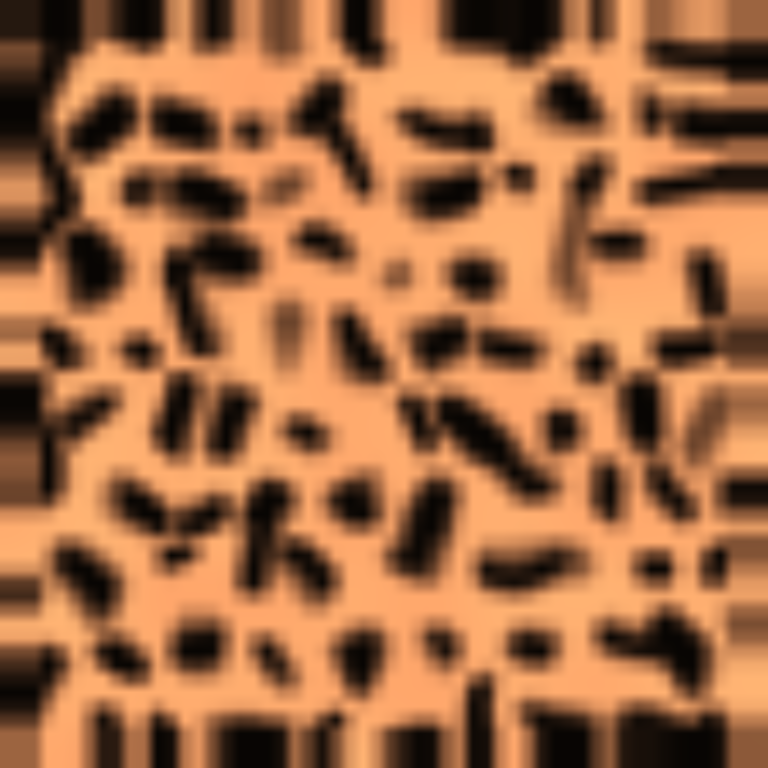
This pattern is drawn by a Shadertoy shader. Its source:

```glsl
// Soft dark spots and short worm-like blots on a warm orange hide, streaked at the borders.

const float CELLS = 10.0;         // spots across the canvas
const float LATTICE = 56.0;       // coarse sampling steps across the canvas
const float BORDER = 0.045;       // width of the streaked rim
const float JITTER = 0.40;        // scatter of spot centres, in cells
const float CORE = 0.04;          // distance at which a spot is fully dark
const float RIM = 0.44;           // distance at which a spot has faded out
const float SIZE_SPREAD = 0.13;   // variation of spot radius
const float MAX_STRETCH = 0.27;   // half length of the longest free spot
const float JOIN_CHANCE = 0.15;   // share of spots that reach a neighbour
const float JOIN_THINNING = 0.04; // joined spots are slimmer by this much
const float FAINT_CHANCE = 0.08;  // share of pale spots
const float CROWDING = 0.35;      // how much close spots darken the gap between them
const float WARP = 0.40;          // bending of the outlines
const vec3 INK = vec3(0.03, 0.02, 0.01);
const vec3 EMBER = vec3(1.0, 0.62, 0.40);
const vec3 SAND = vec3(1.0, 0.71, 0.455);

// Integer hash, four values in 0..1
vec4 hash4(vec2 cell, uint seed) {
    uvec4 v = uvec4(uvec2(ivec2(cell) + 512), seed, seed + 17u);
    v = v * 1664525u + 1013904223u;
    v += v.yzxy * v.wxyz;
    v ^= v >> 16u;
    v += v.yzxy * v.wxyz;
    v ^= v >> 16u;
    return vec4(v & 65535u) / 65535.0;
}

// Two channels of smooth value noise
vec2 noise2(vec2 p, uint seed) {
    vec2 i = floor(p);
    vec2 f = smoothstep(0.0, 1.0, p - i);
    vec2 low = mix(hash4(i, seed).xy, hash4(i + vec2(1, 0), seed).xy, f.x);
    vec2 high = mix(hash4(i + vec2(0, 1), seed).xy, hash4(i + vec2(1, 1), seed).xy, f.x);
    return mix(low, high, f.y);
}

// Jittered centre of a cell, with alternate rows staggered
vec2 spotCentre(vec2 cell) {
    vec2 offset = (hash4(cell, 3u).xy - 0.5) * JITTER;
    return cell + 0.5 + offset + vec2(0.5 * mod(cell.y, 2.0) - 0.25, 0.0);
}

float segmentDistance(vec2 p, vec2 a, vec2 b) {
    vec2 ab = b - a;
    float t = clamp(dot(p - a, ab) / max(dot(ab, ab), 1e-5), 0.0, 1.0);
    return length(p - a - ab * t);
}

// Brightness left by all nearby spots: 0 is dark, 1 is bare ground
float spotShade(vec2 uv) {
    vec2 p = clamp(uv, BORDER, 1.0 - BORDER) * CELLS;
    p += (noise2(p * 1.2, 5u) - 0.5) * WARP;
    vec2 home = floor(p);
    float darkest = 1.0;
    float combined = 1.0;
    for (int y = -2; y <= 2; y++) {
        for (int x = -2; x <= 2; x++) {
            vec2 cell = home + vec2(x, y);
            vec4 shape = hash4(cell, 11u);
            vec4 kind = hash4(cell, 23u);
            vec2 a = spotCentre(cell);
            vec2 b;
            float thinning = (shape.z - 0.5) * SIZE_SPREAD;
            if (kind.x < JOIN_CHANCE) {
                b = spotCentre(cell + (kind.y < 0.4 ? vec2(1, 0) : vec2(0, 1)));
                thinning = JOIN_THINNING;
            } else {
                float angle = shape.x * 3.14159;
                vec2 reach = vec2(cos(angle), sin(angle)) * MAX_STRETCH * shape.y;
                b = a + reach;
                a -= reach;
            }
            float d = segmentDistance(p, a, b) + thinning;
            float strength = kind.z < FAINT_CHANCE ? 0.6 : 1.0;
            float shade = 1.0 - strength * (1.0 - smoothstep(CORE, RIM, d));
            darkest = min(darkest, shade);
            combined *= shade;
        }
    }
    return mix(darkest, combined, CROWDING);
}

// Smooth blend of coarse samples gives the slightly stepped blur
float coarseShade(vec2 uv) {
    vec2 g = uv * LATTICE - 0.5;
    vec2 i = floor(g);
    vec2 f = mix(g - i, smoothstep(0.0, 1.0, g - i), 0.5);
    vec2 origin = (i + 0.5) / LATTICE;
    vec2 texel = vec2(1.0 / LATTICE, 0.0);
    float low = mix(spotShade(origin), spotShade(origin + texel.xy), f.x);
    float high = mix(spotShade(origin + texel.yx), spotShade(origin + texel.xx), f.x);
    return mix(low, high, f.y);
}

void mainImage(out vec4 fragColor, in vec2 fragCoord) {
    vec2 uv = fragCoord / iResolution.xy;
    float shade = coarseShade(uv);

    // Ground drifts between two oranges and deepens toward the spots
    float glow = shade * shade * mix(0.3, 1.0, noise2(uv * 9.0, 41u).x);
    vec3 ground = mix(EMBER, SAND, glow);
    fragColor = vec4(mix(INK, ground, shade), 1.0);
}
```
